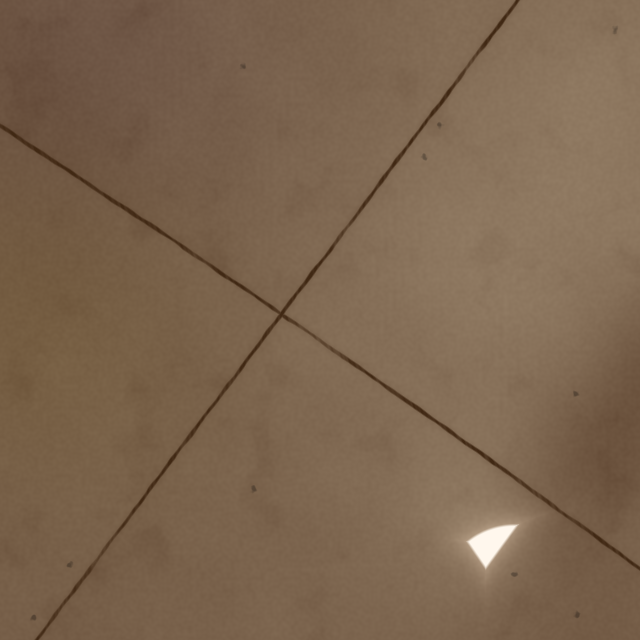
A WebGL 1 fragment shader for this texture:

```glsl
precision highp float;
// Polished stone floor: large tiles on a skewed grid, parted by thin worn joints.
// Joints are distances to grid lines; soft pools of light and shade, gradient
// noise mottling, rare specks and one lamp reflection give the glossy surface.

uniform vec2 u_resolution;

#define CROSSING vec2(0.440, 0.509)
#define TILE_SIZE 1.0
#define JOINT_HALF_WIDTH 0.0028
#define JOINT_BEND 0.024
#define JOINT_WEAR 0.38
#define MOTTLE 0.22
#define GRAIN 0.10
#define SPECK_CHANCE 0.06
#define STONE_DARK vec3(0.425, 0.328, 0.245)
#define STONE_LIGHT vec3(0.580, 0.495, 0.400)
#define JOINT_COLOR vec3(0.250, 0.155, 0.075)
#define LAMP_COLOR vec3(1.0, 0.97, 0.93)

// Unit directions along and across the two families of joints.
const vec2 RISE_DIR = vec2(0.601, 0.799);
const vec2 RISE_NORMAL = vec2(0.799, -0.601);
const vec2 FALL_DIR = vec2(0.824, -0.566);
const vec2 FALL_NORMAL = vec2(0.566, 0.824);

float hash(vec2 p) {
  return fract(sin(dot(p, vec2(127.1, 311.7))) * 43758.5);
}

float cornerSlope(vec2 cell, vec2 offset) {
  float angle = 6.2832 * hash(cell);
  return dot(vec2(cos(angle), sin(angle)), offset);
}

float gradientNoise(vec2 p) {
  vec2 i = floor(p), f = fract(p);
  vec2 w = f * f * f * (f * (f * 6.0 - 15.0) + 10.0);
  vec2 e = vec2(1.0, 0.0);
  float low = mix(cornerSlope(i, f), cornerSlope(i + e, f - e), w.x);
  float high = mix(cornerSlope(i + e.yx, f - e.yx), cornerSlope(i + 1.0, f - 1.0), w.x);
  return mix(low, high, w.y);
}

float fbm(vec2 p) {
  float sum = 0.0, amplitude = 0.5;
  for (int i = 0; i < 5; i++) {
    sum += amplitude * gradientNoise(p);
    p = mat2(1.6, 1.2, -1.2, 1.6) * p + 7.3;
    amplitude *= 0.5;
  }
  return sum;
}

// Soft elliptical patch with its axes along the rising joint and across it.
float pool(vec2 uv, vec2 center, vec2 radii) {
  vec2 d = uv - center;
  vec2 q = vec2(dot(d, RISE_NORMAL), dot(d, RISE_DIR)) / radii;
  return exp(-dot(q, q));
}

// Coverage of one joint: wavering edge, patchy filling, twisted fine texture.
float joint(float across, float along, float seed, float aa) {
  float waver = 0.0016 * gradientNoise(vec2(along * 28.0, seed));
  float width = JOINT_HALF_WIDTH * (1.0 + 0.5 * gradientNoise(vec2(along * 45.0, seed + 9.0)));
  float d = abs(across + waver) - width;
  float patchy = smoothstep(-0.1, 0.45, gradientNoise(vec2(along * 9.0, seed + 4.0)));
  float twist = gradientNoise(vec2(along * 130.0 + across * 160.0, seed + 17.0));
  float fill = 0.94 - JOINT_WEAR * patchy + 0.3 * twist;
  float core = 1.0 - smoothstep(-0.0012 - aa, 0.0012 + aa, d);
  float stain = 0.12 * exp(-max(d, 0.0) / 0.004);
  return clamp(max(core * fill, stain), 0.0, 1.0);
}

// Rare dark flecks, one candidate per cell.
float specks(vec2 uv) {
  vec2 cell = floor(uv * 14.0);
  vec2 spot = 0.25 + 0.5 * vec2(hash(cell + 3.1), hash(cell + 8.7));
  float d = length(fract(uv * 14.0) - spot) + 0.06 * gradientNoise(uv * 160.0);
  return step(1.0 - SPECK_CHANCE, hash(cell + 21.0)) * (1.0 - smoothstep(0.02, 0.09, d));
}

// Wedge of lamp light: two straight sides under a shallow arc.
float lampWedge(vec2 p) {
  float arc = length(p - vec2(0.0454, -0.0503)) - 0.118;
  float sides = max(dot(p, vec2(-0.825, -0.565)), dot(p, vec2(0.807, -0.590)));
  return max(arc, sides);
}

void main() {
  float scale = min(u_resolution.x, u_resolution.y);
  vec2 uv = gl_FragCoord.xy / scale;
  float aa = 0.5 / scale;

  // Tile grid, with the falling joints slightly bowed
  vec2 p = uv - CROSSING;
  float rise = dot(p, RISE_DIR), fall = dot(p, FALL_DIR);
  vec2 grid = vec2(dot(p, RISE_NORMAL), dot(p, FALL_NORMAL) + JOINT_BEND * fall * fall);
  vec2 across = grid - TILE_SIZE * floor(grid / TILE_SIZE + 0.5);
  vec2 tile = floor(grid / TILE_SIZE);

  // Broad light and shade
  float light = 0.24 + 0.28 * uv.x + 0.05 * (hash(tile + 5.0) - 0.5);
  light += 0.38 * pool(uv, vec2(0.81, 0.64), vec2(0.27, 0.42));
  light += 0.42 * pool(uv, vec2(0.75, 0.18), vec2(0.13));
  light -= 0.24 * pool(uv, vec2(0.05, 0.87), vec2(0.30));
  light -= 0.62 * pool(uv, vec2(0.98, 0.36), vec2(0.11, 0.25));
  light -= 0.30 * pool(uv, vec2(0.95, 0.0), vec2(0.24));

  // Stone mottling, smudges and grain, shifted per tile
  vec2 stone = uv + 13.0 * tile;
  light += MOTTLE * fbm(stone * 5.0);
  light -= 0.16 * smoothstep(0.05, 0.4, fbm(stone * 11.0 + 40.0));
  light += GRAIN * (gradientNoise(uv * 150.0) + 0.6 * gradientNoise(uv * 70.0));
  vec3 color = mix(STONE_DARK, STONE_LIGHT, light);
  color.b -= 0.025 * pool(uv, vec2(0.05, 0.50), vec2(0.28));
  color.b += 0.020 * pool(uv, vec2(0.15, 0.92), vec2(0.30));
  color *= 1.0 - 0.28 * specks(uv);

  // Joints, then the reflection over them
  float seam = max(joint(across.x, rise, 2.3, aa), joint(across.y, fall, 31.6, aa));
  color = mix(color, JOINT_COLOR, seam);
  float lamp = lampWedge(uv - vec2(0.759, 0.112));
  color += 0.16 * LAMP_COLOR * exp(-max(lamp, 0.0) / 0.018);
  color = mix(color, LAMP_COLOR, 1.0 - smoothstep(-0.002 - aa, 0.002 + aa, lamp));
  gl_FragColor = vec4(clamp(color, 0.0, 1.0), 1.0);
}
```
